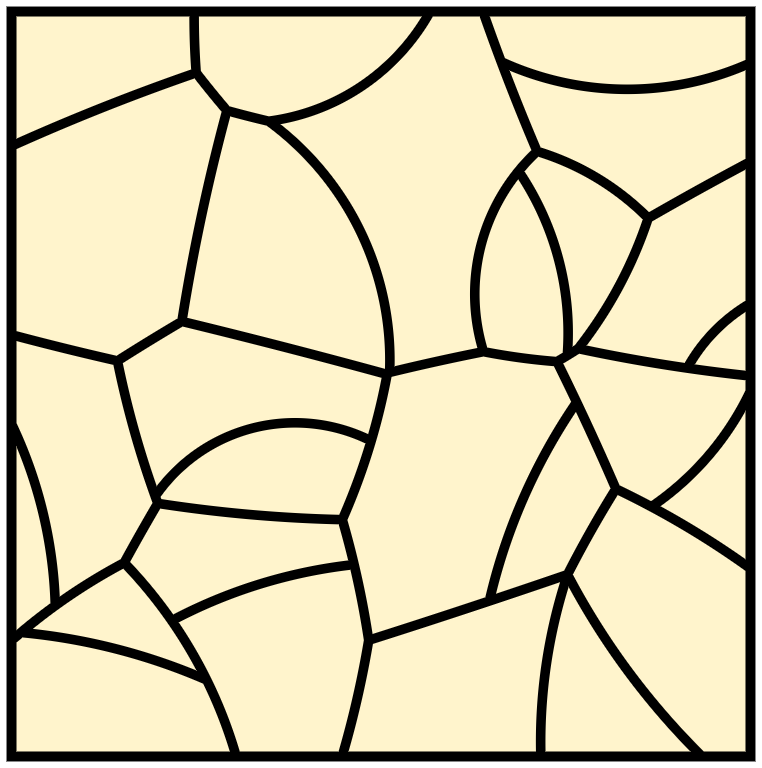
This pattern is drawn by a WebGL 2 fragment shader. Its source:

```glsl
#version 300 es
precision highp float;
// Draws a framed cream panel cracked by black arcs into irregular curved cells.

uniform vec2 u_resolution;
out vec4 fragColor;

const vec3 CREAM = vec3(1.0, 0.957, 0.80);
const vec3 INK = vec3(0.0);
const vec3 PAPER = vec3(1.0);

const int GRID = 4;
const float MARGIN = 0.0085;
const float FRAME_WIDTH = 0.013;
const float CRACK_WIDTH = 0.0125;
const float SPLIT_SHARE = 0.68;
const float TAU = 6.283185;

// Integer hash: one random value in 0..1 per cell and channel
float random(int cell, int channel) {
    uint n = uint(cell * 16 + channel + 811);
    n = n * 747796405u + 2891336453u;
    n = ((n >> ((n >> 28u) + 4u)) ^ n) * 277803737u;
    n = (n >> 22u) ^ n;
    return float(n >> 8u) / 16777216.0;
}

// Jittered grid site, in 0..1 panel space
vec2 siteOf(int cell) {
    vec2 corner = vec2(cell % GRID, cell / GRID);
    vec2 jitter = vec2(random(cell, 0), random(cell, 1));
    return (corner + mix(vec2(0.08), vec2(0.92), jitter)) / float(GRID);
}

// Unequal weights bend the cell borders into circular arcs
float weightOf(int cell) {
    return mix(0.80, 1.25, random(cell, 2));
}

int nearestCell(vec2 p) {
    int nearest = 0;
    float best = 1e5;
    for (int i = 0; i < GRID * GRID; i++) {
        float d = weightOf(i) * distance(p, siteOf(i));
        if (d < best) {
            best = d;
            nearest = i;
        }
    }
    return nearest;
}

// Distance to the weighted border, by value over gradient
float borderDistance(vec2 p, int cell) {
    vec2 toOwn = p - siteOf(cell);
    float ownWeight = weightOf(cell);
    vec2 ownSlope = ownWeight * toOwn / max(length(toOwn), 1e-5);
    float d = 1e5;
    for (int i = 0; i < GRID * GRID; i++) {
        if (i == cell) continue;
        vec2 toSite = p - siteOf(i);
        float weight = weightOf(i);
        float gap = weight * length(toSite) - ownWeight * length(toOwn);
        vec2 slope = weight * toSite / max(length(toSite), 1e-5) - ownSlope;
        d = min(d, gap / max(length(slope), 1e-4));
    }
    return d;
}

// Some cells are split by an arc through their site
float splitDistance(vec2 p, int cell) {
    if (random(cell, 3) > SPLIT_SHARE) return 1e5;
    float angle = TAU * random(cell, 4);
    float radius = mix(0.22, 0.9, pow(random(cell, 5), 2.0));
    vec2 center = siteOf(cell) + radius * vec2(cos(angle), sin(angle));
    return abs(distance(p, center) - radius);
}

// Coverage of the region where d is negative, softened over one pixel
float inside(float d, float pixel) {
    return clamp(0.5 - d / pixel, 0.0, 1.0);
}

void main() {
    float pixel = 1.0 / u_resolution.y;
    vec2 halfSize = 0.5 * u_resolution * pixel - MARGIN;
    vec2 q = (gl_FragCoord.xy - 0.5 * u_resolution) * pixel;
    vec2 p = q + 0.5;

    // Cracks
    int cell = nearestCell(p);
    float crack = min(borderDistance(p, cell), splitDistance(p, cell));
    float ink = inside(crack - 0.5 * CRACK_WIDTH, pixel);

    // Frame and outer margin
    vec2 edge = abs(q) - halfSize;
    float panel = max(edge.x, edge.y);
    ink = max(ink, 1.0 - inside(panel + FRAME_WIDTH, pixel));

    vec3 color = mix(CREAM, INK, ink);
    color = mix(PAPER, color, inside(panel, pixel));
    fragColor = vec4(color, 1.0);
}
```
